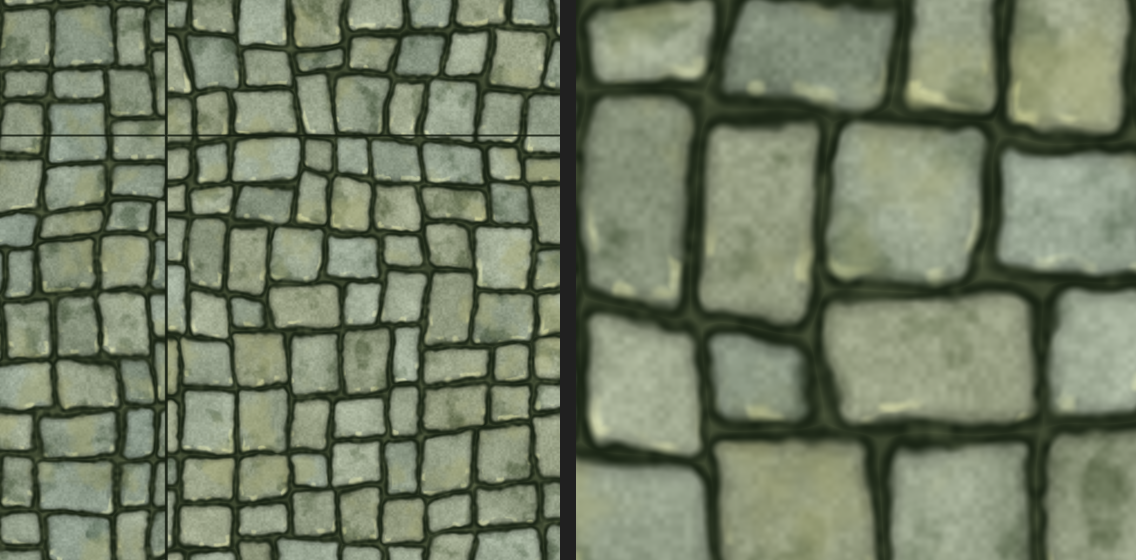
Left: the whole. Right: its middle third, enlarged.
This texture is drawn by a three.js fragment shader. Its source:

```glsl
// Weathered grey-green cobblestone paving crossed by two thin panel seams.
varying vec2 vUv;

#define GRID 11.0                  // stones across the canvas
#define JITTER 0.25                // irregularity of stone sizes, in cells
#define GAP 0.073                  // half joint width, in cells
#define ROUNDING 0.09              // corner radius, in cells
#define SOFTNESS 0.0036            // edge blur, in canvas units
#define GRAIN 0.11                 // strength of the fine stone grain
#define SEAM vec2(0.297, 0.758)    // seam positions across and up
#define SEAM_WIDTH vec2(0.0024, 0.0017)
#define DARK_JOINT vec3(0.10, 0.14, 0.08)
#define MOSS_JOINT vec3(0.32, 0.36, 0.25)
#define STONE vec3(0.59, 0.635, 0.55)
#define LICHEN vec3(0.64, 0.65, 0.44)

struct Cobble {
  float dist;   // signed distance to the outline, in cells
  vec2 local;   // position relative to the centre, in cells
  float seed;   // random value of this stone
};

float hash(vec2 p) {
  vec3 q = fract(p.xyx * 0.1031);
  q += dot(q, q.yzx + 33.33);
  return fract((q.x + q.y) * q.z);
}

float noise(vec2 p) {
  vec2 i = floor(p), f = fract(p);
  f = f * f * (3.0 - 2.0 * f);
  vec2 e = vec2(1.0, 0.0);
  return mix(mix(hash(i), hash(i + e.xy), f.x),
             mix(hash(i + e.yx), hash(i + e.xx), f.x), f.y);
}

float fbm(vec2 p) {
  float sum = 0.0, amp = 0.533;
  for (int i = 0; i < 4; i++) {
    sum += amp * noise(p);
    p = mat2(1.6, 1.2, -1.2, 1.6) * p + 7.3;
    amp *= 0.5;
  }
  return sum;
}

float roundBox(vec2 p, vec2 size, float r) {
  vec2 w = abs(p) - size + r;
  return length(max(w, 0.0)) + min(max(w.x, w.y), 0.0) - r;
}

// Offset of the joint that passes through a grid corner
float jointShift(vec2 corner) {
  return (hash(corner + 3.7) * 2.0 - 1.0) * JITTER;
}

// Rectangles between alternating horizontal and vertical joints
Cobble nearestCobble(vec2 p) {
  Cobble best = Cobble(10.0, vec2(0.0), 0.0);
  for (int y = -1; y <= 1; y++) {
    for (int x = -1; x <= 1; x++) {
      vec2 id = floor(p) + vec2(float(x), float(y));
      float sw = jointShift(id), se = jointShift(id + vec2(1.0, 0.0));
      float ne = jointShift(id + 1.0), nw = jointShift(id + vec2(0.0, 1.0));
      bool even = mod(id.x + id.y, 2.0) < 0.5;
      vec2 lo = even ? vec2(nw, sw) : vec2(sw, se);
      vec2 hi = even ? vec2(se, ne) : vec2(ne, nw);
      vec2 q = p - id - 0.5 - 0.5 * (lo + hi);
      vec2 skew = vec2(hash(id + 11.3), hash(id + 27.9)) - 0.5;
      float gap = GAP * mix(0.75, 1.25, hash(id + 41.1));
      float d = roundBox(q + q.yx * skew * 0.17, 0.5 * (1.0 + hi - lo) - gap, ROUNDING);
      if (d < best.dist) best = Cobble(d, q, hash(id + 59.5));
    }
  }
  return best;
}

void main() {
  vec2 uv = vUv;
  float rightPanel = step(SEAM.x, uv.x);

  // Layout: wavy courses, shifted where the panels meet
  vec2 wave = vec2(noise(uv * 4.0 + 5.0), noise(uv * 4.0 + 19.0)) - 0.5;
  vec2 wobble = vec2(noise(uv * 26.0), noise(uv * 26.0 + 31.0)) - 0.5;
  vec2 p = uv * GRID + wave * 0.6 + wobble * 0.09 + rightPanel * vec2(17.4, 6.6);
  Cobble cobble = nearestCobble(p);
  float d = cobble.dist / GRID + (noise(uv * 95.0) - 0.5) * 0.0035;

  // Stone face: own tone, blotches, dirt and grain
  float blotch = fbm(uv * 17.0 + cobble.seed * 40.0);
  float grain = 0.6 * noise(uv * 250.0) + 0.4 * noise(uv * 140.0 + 8.0) - 0.5;
  vec3 face = STONE + (cobble.seed - 0.5) * 0.09 + (blotch - 0.5) * 0.20 + grain * GRAIN;
  float dirt = smoothstep(0.56, 0.78, fbm(uv * 24.0 + cobble.seed * 90.0));
  face -= dirt * vec3(0.15, 0.14, 0.15);
  float warmth = fract(cobble.seed * 17.0) + 0.35 * rightPanel - 0.65;
  face += warmth * vec3(0.025, 0.004, -0.035);
  face -= 0.025 * (1.0 - rightPanel) + 0.02 * step(SEAM.y, uv.y);
  face = mix(face, LICHEN, 0.45 * smoothstep(0.57, 0.78, fbm(uv * 13.0 + 63.0)));

  // Worn rim: darker all round, pale flecks on the lower edge
  face *= 1.0 - 0.17 * smoothstep(-0.011, -0.001, d);
  float rim = smoothstep(-0.011, -0.005, d) * smoothstep(0.1, -0.3, cobble.local.y);
  face += rim * smoothstep(0.5, 0.85, noise(uv * 75.0 + 14.0)) * vec3(0.20, 0.19, 0.12);

  // Joints: shadow beside the stones, mossy grit in the wider gaps
  float grit = noise(uv * 150.0 + 22.0);
  float moss = 0.55 * smoothstep(0.004, 0.011, d) + 0.65 * grit * noise(uv * 45.0);
  vec3 joint = mix(DARK_JOINT, MOSS_JOINT, clamp(moss, 0.0, 1.0));
  vec3 color = mix(joint, face, smoothstep(SOFTNESS, -SOFTNESS, d));

  // Panel seams
  vec2 seam = 1.0 - smoothstep(SEAM_WIDTH * 0.4, SEAM_WIDTH * 1.7, abs(uv - SEAM));
  color = mix(color, DARK_JOINT * 0.8, max(seam.x * 0.92, seam.y * 0.85));
  gl_FragColor = vec4(color, 1.0);
}
```
